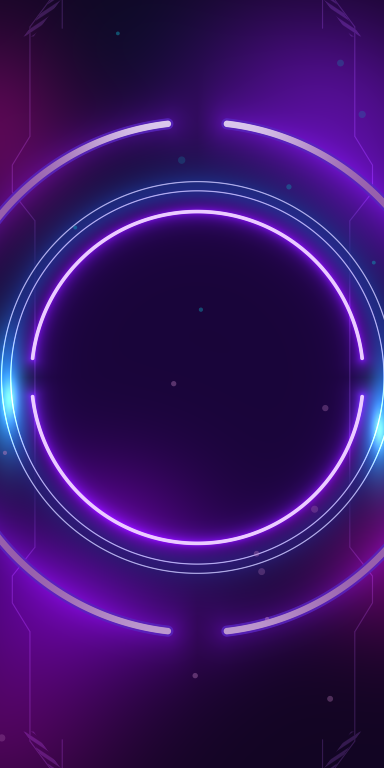
This background is drawn by a WebGL 2 fragment shader. Its source:

```glsl
#version 300 es
precision highp float;
// Neon portal: concentric glowing rings over a dark violet haze.
// Haze is a sum of Gaussian blobs; rings are arc distances with glows;
// a faint mirrored frame and hashed sparks finish it. Canvas width = 1.
uniform vec2 u_resolution;
out vec4 outColor;

#define CENTER vec2(0.514, 1.017)
#define INNER_RADIUS 0.432
#define THIN_RADIUS_A 0.486
#define THIN_RADIUS_B 0.510
#define OUTER_RADIUS 0.665
#define INNER_GAP 0.050
#define OUTER_GAP 0.077
#define SPARK_COUNT 18
#define NIGHT vec3(0.070, 0.018, 0.135)
#define DISC vec3(0.098, 0.018, 0.225)
#define VIOLET vec3(0.42, 0.04, 0.78)
#define BLUE vec3(0.09, 0.19, 0.50)

float hash(float n) {
    return fract(sin(n * 91.17) * 4375.85);
}

float blob(vec2 p, vec2 center, vec2 size) {
    vec2 d = (p - center) / size;
    return exp(-dot(d, d));
}

// Coverage of a shape whose edge lies at distance zero.
float fill(float d) {
    float px = 0.6 / u_resolution.x;
    return 1.0 - smoothstep(-px, px, d);
}

// Two round-capped arcs, parted by gaps of half-height g on the x axis.
float arcPair(vec2 p, float r, float g) {
    vec2 q = abs(p);
    vec2 tip = vec2(sqrt(r * r - g * g), g);
    return q.y * tip.x > q.x * tip.y ? abs(length(q) - r) : length(q - tip);
}

float segment(vec2 p, vec2 a, vec2 b) {
    vec2 v = b - a;
    return length(p - a - v * clamp(dot(p - a, v) / dot(v, v), 0.0, 1.0));
}

vec3 haze(vec2 p) {
    vec3 c = NIGHT;
    c += vec3(0.20, 0.03, 0.34) * blob(p, vec2(0.80, 1.76), vec2(0.34, 0.25));
    c += vec3(0.17, 0.02, 0.30) * blob(p, vec2(1.00, 1.48), vec2(0.25, 0.28));
    c += vec3(0.27, 0.01, 0.18) * blob(p, vec2(-0.02, 1.66), vec2(0.21, 0.26));
    c += vec3(0.26, 0.00, 0.40) * blob(p, vec2(0.16, 0.44), vec2(0.36, 0.26));
    c += vec3(0.27, 0.00, 0.19) * blob(p, vec2(1.03, 0.56), vec2(0.22, 0.23));
    c += vec3(0.20, 0.00, 0.17) * blob(p, vec2(-0.02, 0.08), vec2(0.32, 0.26));
    c += vec3(-0.03, 0.02, 0.00) * blob(p, vec2(0.36, 1.90), vec2(0.25, 0.20));
    return c;
}

// Faint frame lines, folded into one corner and measured from it.
float frame(vec2 p) {
    vec2 q = vec2(min(p.x, 1.002 - p.x), min(p.y, 2.0 - p.y));
    float d = segment(q, vec2(0.130, 0.0), vec2(0.078, 0.070));
    d = min(d, segment(q, vec2(0.078, 0.070), vec2(0.078, 0.355)));
    d = min(d, segment(q, vec2(0.078, 0.355), vec2(0.032, 0.430)));
    d = min(d, segment(q, vec2(0.032, 0.430), vec2(0.032, 0.500)));
    d = min(d, segment(q, vec2(0.032, 0.500), vec2(0.091, 0.575)));
    d = min(d, segment(q, vec2(0.091, 0.575), vec2(0.091, 1.000)));
    d = min(d, segment(q, vec2(0.162, 0.0), vec2(0.162, 0.073)));
    // Slanted hatching beside the bevel.
    float along = q.x + 0.74 * q.y - 0.145;
    float stripe = smoothstep(0.15, 0.35, abs(fract(q.y / 0.022 + q.x * 30.0) - 0.5));
    float hatch = fill(abs(along) - 0.013) * fill(q.y - 0.095) * stripe;
    return max(fill(d - 0.0015), hatch);
}

void main() {
    vec2 p = gl_FragCoord.xy / u_resolution.x;
    vec2 v = p - CENTER;
    float r = length(v);
    float upper = smoothstep(-0.45, 0.15, v.y);

    // Haze, with a darker disc inside the rings.
    vec3 color = haze(p);
    vec3 disc = DISC + vec3(0.20, 0.0, 0.25) * blob(p, vec2(0.28, 0.62), vec2(0.25, 0.20));
    color = mix(color, disc, 1.0 - smoothstep(0.40, 0.46, r));
    color += vec3(0.13, 0.08, 0.17) * frame(p);

    // Outer arcs, paler towards their tips.
    float outer = arcPair(v.yx, OUTER_RADIUS, OUTER_GAP);
    color += VIOLET * 0.42 * exp(-outer / 0.050);
    float pale = 1.0 - smoothstep(0.10, 0.48, abs(v.x));
    color = mix(color, vec3(0.35, 0.14, 0.75), 0.85 * fill(outer - 0.0145));
    vec3 tube = mix(vec3(0.61, 0.38, 0.68), vec3(0.88, 0.80, 0.94), pale * mix(0.55, 1.0, upper));
    color = mix(color, tube, fill(outer - 0.0085));

    // Blue band with an outward glow and two thin lines.
    float band = smoothstep(0.435, 0.490, r) * exp(-max(r - THIN_RADIUS_B, 0.0) / 0.050);
    color = mix(color, mix(vec3(0.13, 0.11, 0.40), BLUE, upper), 0.80 * band);
    float thin = min(abs(r - THIN_RADIUS_A), abs(r - THIN_RADIUS_B));
    color = mix(color, vec3(0.76, 0.76, 0.95), 0.85 * fill(thin - 0.0016));

    // Cyan flares on both sides of the band.
    float flare = blob(p, vec2(0.015, 0.96), vec2(0.055, 0.15))
                + blob(p, vec2(0.995, 0.89), vec2(0.050, 0.14));
    float core = blob(p, vec2(0.025, 0.96), vec2(0.020, 0.055))
               + blob(p, vec2(0.988, 0.88), vec2(0.018, 0.050));
    color += vec3(0.06, 0.48, 0.58) * flare + vec3(0.35, 0.40, 0.28) * core;

    // Inner neon arcs.
    float inner = arcPair(v, INNER_RADIUS, INNER_GAP);
    color += VIOLET * (0.75 * exp(-inner / 0.016) + 0.22 * exp(-inner / 0.050));
    color = mix(color, vec3(0.92, 0.80, 1.0), fill(inner - 0.0048));

    // Scattered sparks: cyan above, pink below.
    for (int i = 0; i < SPARK_COUNT; i++) {
        float n = float(i) + 1.0;
        vec2 spot = vec2(hash(n), 2.0 * (n - hash(n + 40.0)) / float(SPARK_COUNT));
        float size = mix(0.004, 0.010, hash(n + 80.0));
        vec3 tint = mix(vec3(0.75, 0.50, 0.75), vec3(0.06, 0.60, 0.70), step(1.05, spot.y));
        color = mix(color, tint, mix(0.75, 0.20, size * 100.0) * fill(length(p - spot) - size));
    }

    outColor = vec4(clamp(color, 0.0, 1.0), 1.0);
}
```
